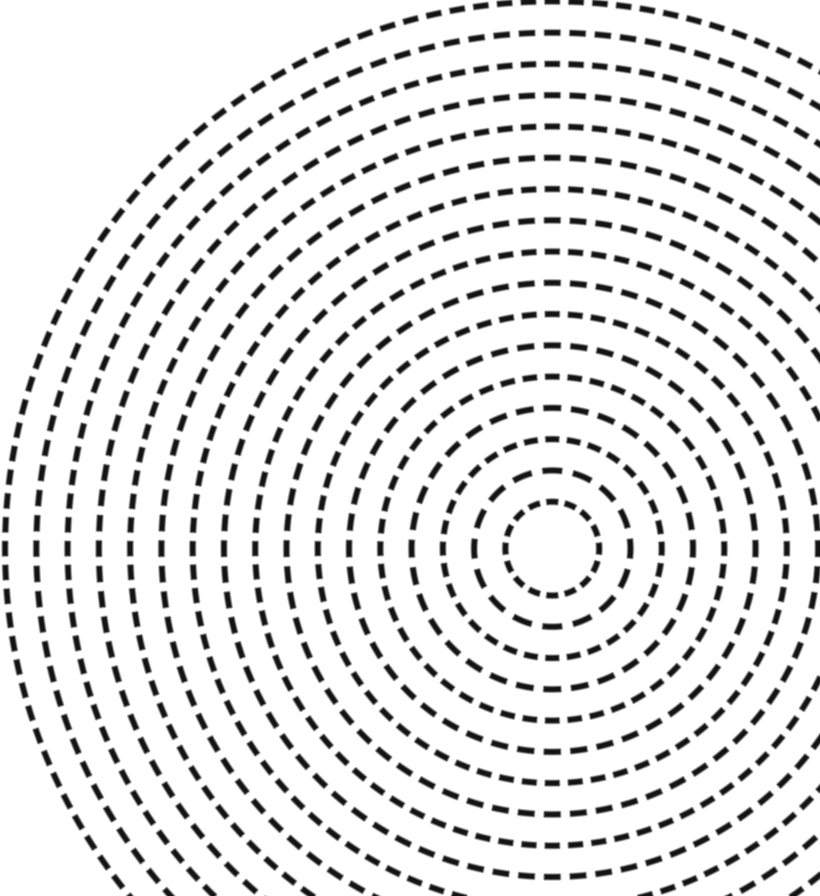
Write a WebGL 1 fragment shader that draws this pattern.

```glsl
precision highp float;
// Concentric dashed rings, black on white, set off-centre and cropped.
// Polar coordinates pick the nearest ring and dash; each dash is a
// rounded box measured along the arc. Units are canvas heights.

#define CENTER vec2(0.6164, 0.3877)
#define RING_STEP 0.0349
#define RING_COUNT 17.0
#define LINE_WIDTH 0.0066
#define DASH_FILL 0.64
#define CORNER 0.0012
#define SOFTNESS 0.0019
#define INK vec3(0.075)
#define PAPER vec3(1.0)

uniform vec2 u_resolution;

const float TAU = 6.2831853;

float roundedBox(vec2 p, vec2 halfSize, float corner) {
  vec2 d = abs(p) - halfSize + corner;
  return length(max(d, 0.0)) + min(max(d.x, d.y), 0.0) - corner;
}

// Signed distance to the nearest dash.
float dashedRings(vec2 p) {
  float radius = length(p);
  float ring = clamp(floor(radius / RING_STEP - 1.0), 0.0, RING_COUNT - 1.0);
  float ringRadius = (ring + 1.5) * RING_STEP;

  // Pairs of rings share a dash count, with a dash centred on each axis.
  float dashes = 16.0 * (1.0 + floor(ring * 0.5 + 0.01));
  float period = TAU * ringRadius / dashes;
  float turn = atan(p.y, p.x + 1e-6) / TAU;
  float along = (fract(turn * dashes + 0.5) - 0.5) * period;

  vec2 halfSize = 0.5 * vec2(period * DASH_FILL, LINE_WIDTH);
  return roundedBox(vec2(along, radius - ringRadius), halfSize, CORNER);
}

void main() {
  vec2 p = gl_FragCoord.xy / u_resolution.y - CENTER;
  float edge = max(SOFTNESS, 0.7 / u_resolution.y);
  float ink = 1.0 - smoothstep(-edge, edge, dashedRings(p));
  gl_FragColor = vec4(mix(PAPER, INK, ink), 1.0);
}
```
